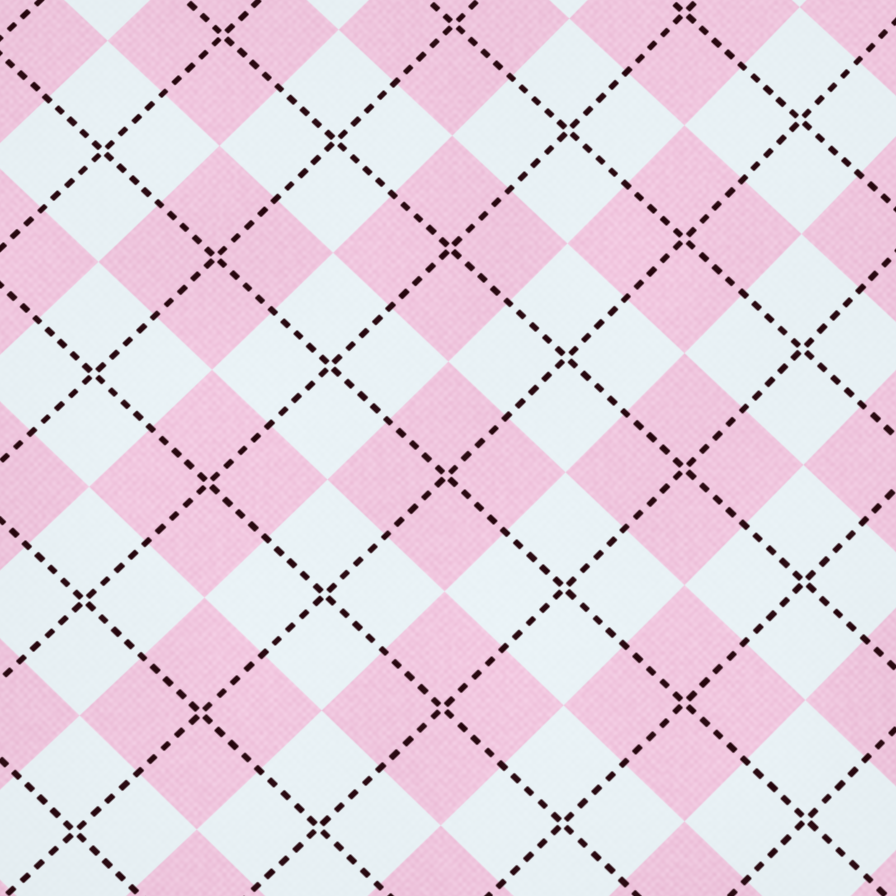
A Shadertoy shader for this pattern:

```glsl
#define PINK vec3(0.945, 0.780, 0.875)
#define WHITE vec3(0.915, 0.950, 0.965)
#define THREAD vec3(0.160, 0.035, 0.065)
#define CELL 0.184            // diamond side, canvas units
#define DASHES 9.0            // stitches per diamond side
#define DASH_HALF vec2(0.030, 0.0175)
#define DASH_ROUND 0.009
#define SOFTNESS 0.007        // ink bleed, in cells
#define WEAVE 190.0           // threads across the canvas

float hash(vec2 p) {
    return fract(sin(dot(p, vec2(127.1, 311.7))) * 43758.5453);
}

float noise(vec2 p) {
    vec2 i = floor(p), f = fract(p);
    f = f * f * (3.0 - 2.0 * f);
    return mix(mix(hash(i), hash(i + vec2(1, 0)), f.x),
               mix(hash(i + vec2(0, 1)), hash(i + vec2(1, 1)), f.x), f.y);
}

// Slightly stretched cloth: canvas position to half-diagonal counts
vec2 clothGrid(vec2 p) {
    float down = 1.0 - p.y;
    float side = p.x - 0.764;
    float u = 4.0 + side / (0.1284 + 0.0083 * down);
    float t = (down + side * (0.050 - 0.036 * down) - 0.0143) / 0.125;
    return vec2(u, t * (1.0 - 0.0042 * t));
}

// Signed distance to a row of rounded stitches, x along and y across
float stitchDistance(vec2 p) {
    float row = round(p.y);
    vec2 id = vec2(floor(p.x * DASHES), row);
    vec2 q = vec2((fract(p.x * DASHES) - 0.5) / DASHES, p.y - row);
    q += 0.004 * (vec2(hash(id), hash(id + 37.0)) - 0.5);
    vec2 halfSize = DASH_HALF * (0.94 + 0.12 * hash(id + 71.0));
    vec2 d = abs(q) - halfSize + DASH_ROUND;
    return length(max(d, 0.0)) + min(max(d.x, d.y), 0.0) - DASH_ROUND;
}

void mainImage(out vec4 fragColor, in vec2 fragCoord) {
    vec2 p = fragCoord / iResolution.xy;
    vec2 grid = clothGrid(p);
    vec2 diamond = 0.5 * vec2(grid.x + grid.y, grid.x - grid.y);
    float blur = max(SOFTNESS, 0.8 / (iResolution.y * CELL));

    // Diamond checker
    vec2 cell = round(diamond);
    vec2 inset = 0.5 - abs(diamond - cell);
    float parity = 1.0 - 2.0 * mod(cell.x + cell.y, 2.0);
    float pink = smoothstep(-blur, blur, parity * min(inset.x, inset.y));
    vec3 color = mix(WHITE, PINK, pink);

    // Woven grain, stronger on the dyed diamonds
    vec2 thread = p * WEAVE;
    float weave = sin(3.14159 * thread.x) * sin(3.14159 * thread.y);
    float grain = 0.6 * weave + noise(thread * 1.3) - 0.5;
    color += grain * mix(vec3(0.006), vec3(0.014, 0.034, 0.024), pink);

    // Uneven dye and soft light
    color += (noise(p * 7.0) - 0.5) * mix(0.008, 0.018, pink);
    color *= 1.0 - 0.035 * dot(p - 0.5, p - 0.5);

    // Crossing stitched lines
    float stitch = min(stitchDistance(diamond.xy), stitchDistance(diamond.yx));
    float ink = 1.0 - smoothstep(-blur, blur, stitch);
    color = mix(color, THREAD + 0.04 * (noise(thread) - 0.5), ink);

    fragColor = vec4(clamp(color, 0.0, 1.0), 1.0);
}
```
